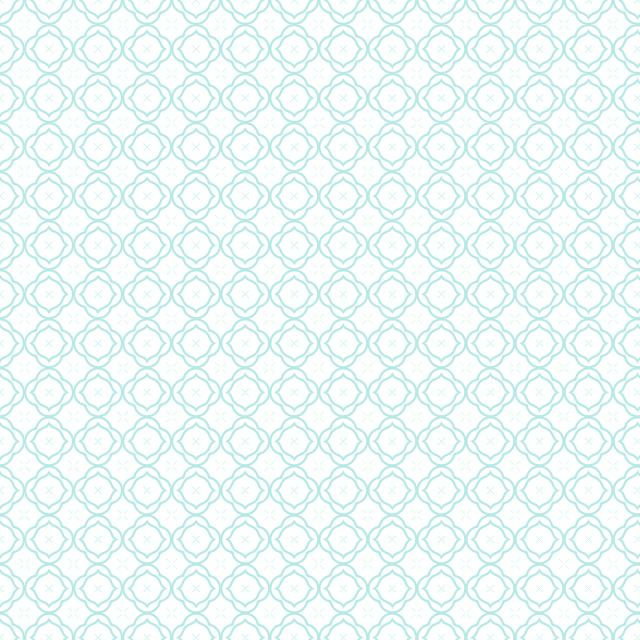
This pattern is drawn by a WebGL 2 fragment shader. Its source:

```glsl
#version 300 es
precision highp float;

uniform vec2 u_resolution;
out vec4 fragColor;

const vec3 PAPER = vec3(0.992, 1.0, 0.995);
const vec3 AQUA = vec3(0.715, 0.91, 0.90);
const float REPEATS = 13.05;
const float LINE_WIDTH = 0.045;
const float HAIR_WIDTH = 0.011;

// Pixel coverage of a line, exact even when thinner than a pixel
float stroke(float dist, float width, float pixel) {
  vec2 edges = (dist + vec2(0.5, -0.5) * width) / pixel + 0.5;
  edges = clamp(edges, 0.0, 1.0);
  return edges.x - edges.y;
}

float smoothMin(float a, float b, float k) {
  float h = max(k - abs(a - b), 0.0) / k;
  return min(a, b) - 0.25 * k * h * h;
}

// Four round lobes on the axes, joined by softened notches
float quatrefoil(vec2 p, float offset, float radius) {
  vec2 q = abs(p);
  float side = length(q - vec2(offset, 0.0));
  float top = length(q - vec2(0.0, offset));
  return smoothMin(side, top, 0.04) - radius;
}

// Pointed tips on the axes with low bumps on the diagonals
float ogeeStar(vec2 p, float body, float tip, float bump) {
  vec2 q = abs(p);
  float angle = atan(min(q.x, q.y), max(q.x, q.y) + 1e-5);
  float flare = tip * exp(-6.0 * angle);
  float radius = body + flare + bump * (1.0 - cos(4.0 * angle));
  float slope = 4.0 * bump * sin(4.0 * angle) - 6.0 * flare;
  return (length(p) - radius) / length(vec2(1.0, slope / radius));
}

// Diagonal cross whose arms run between two distances from its centre
float diagonalCross(vec2 p, float inner, float outer) {
  vec2 q = abs(p);
  float along = (q.x + q.y) * 0.7071;
  float across = (q.x - q.y) * 0.7071;
  return length(vec2(along - clamp(along, inner, outer), across));
}

void main() {
  // Square cells counted from the upper left corner
  vec2 uv = gl_FragCoord.xy / u_resolution.y;
  vec2 grid = vec2(uv.x, 1.0 - uv.y) * REPEATS;
  float pixel = REPEATS / u_resolution.y;
  vec2 cell = fract(grid + 0.5) - 0.5;
  vec2 gap = fract(grid) - 0.5;

  // Nested outlines
  float frame = stroke(quatrefoil(cell, 0.226, 0.262), LINE_WIDTH, pixel);
  float star = stroke(ogeeStar(cell, 0.278, 0.088, 0.011), LINE_WIDTH, pixel);
  float ink = max(frame, star);

  // Hairline crosses inside the frames and between them
  float centreMark = stroke(diagonalCross(cell, 0.0, 0.095), HAIR_WIDTH, pixel);
  float gapMark = stroke(diagonalCross(gap, 0.05, 0.145), HAIR_WIDTH, pixel);
  ink = max(ink, max(0.9 * centreMark, 0.65 * gapMark));

  fragColor = vec4(mix(PAPER, AQUA, ink), 1.0);
}
```
